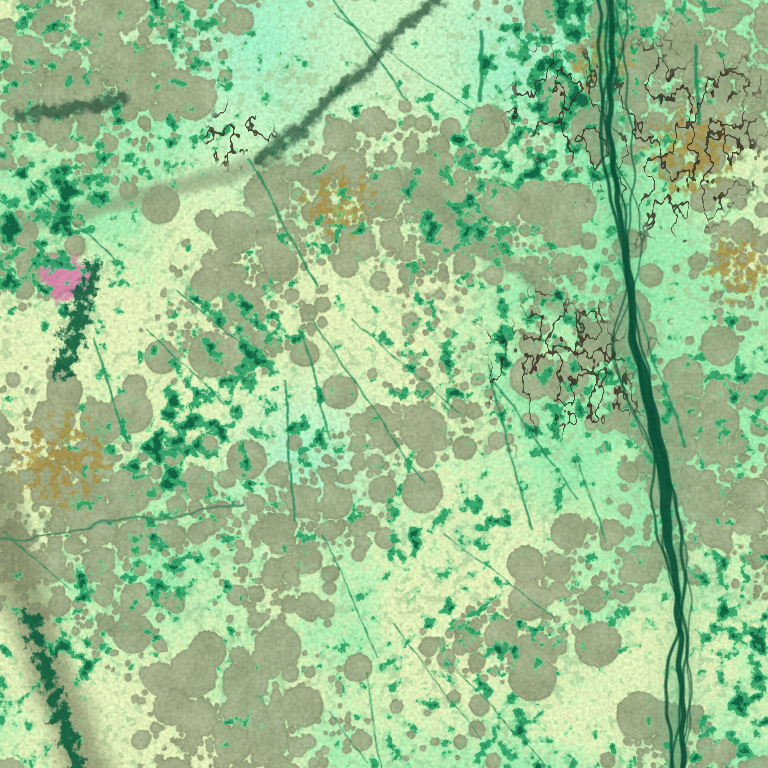
Write a WebGL 2 fragment shader that draws this texture.

```glsl
#version 300 es
precision highp float;
// Polished mineral slab: cream and mint ground under clustered grey nodules,
// with malachite specks, ochre stains and dark fissures. Nodules are hashed
// discs, specks are thresholded gradient noise, veins are warped segments.
uniform vec2 u_resolution;
out vec4 fragColor;

vec2 hash2(vec2 cell) {
    uvec2 q = uvec2(ivec2(cell) + 4096) * uvec2(1597u, 3821u);
    uint n = (q.x ^ q.y) * 747796u + q.x * 2891u;
    n = (n ^ (n >> 15)) * 277803u;
    n ^= n >> 13;
    uint m = n * 91967u;
    m ^= m >> 16;
    return vec2(n & 65535u, m & 65535u) / 65536.0;
}

float gradDot(vec2 cell, vec2 offset) {
    float a = 6.2832 * hash2(cell).x;
    return dot(vec2(cos(a), sin(a)), offset);
}

float noise(vec2 p) {
    vec2 i = floor(p), f = fract(p), e = vec2(1, 0);
    vec2 s = f * f * f * (f * (f * 6.0 - 15.0) + 10.0);
    return mix(mix(gradDot(i, f), gradDot(i + e, f - e), s.x),
               mix(gradDot(i + e.yx, f - e.yx), gradDot(i + 1.0, f - 1.0), s.x), s.y);
}

float fbm(vec2 p) {
    float sum = 0.0, amp = 0.6;
    for (int i = 0; i < 4; i++) {
        sum += amp * noise(p);
        p = mat2(1.6, 1.2, -1.2, 1.6) * p + 7.3;
        amp *= 0.55;
    }
    return sum;
}

// Signed distance to discs that gather where low noise is high
float nodules(vec2 p, float scale, float cover) {
    vec2 q = p * scale, base = floor(q);
    float d = 1.0;
    for (int k = 0; k < 9; k++) {
        vec2 cell = base + vec2(k % 3, k / 3) - 1.0;
        vec2 h = hash2(cell + scale), pick = hash2(cell + 317.0);
        if (pick.x < cover + 1.3 * noise(cell / scale * 5.0 + 11.0))
            d = min(d, length(q - cell - 0.2 - 0.6 * h) - mix(0.28, 0.66, pick.y));
    }
    return d / scale;
}

// Distance to the segment from ends.xy to ends.zw
float segment(vec2 p, vec4 ends) {
    vec2 a = p - ends.xy, b = ends.zw - ends.xy;
    return length(a - b * clamp(dot(a, b) / dot(b, b), 0.0, 1.0));
}

float line(float d, float width) {
    float soft = 0.0008 + 0.6 / u_resolution.y;
    return 1.0 - smoothstep(width - soft, width + soft, d);
}

float spot(vec2 p, float x, float y, float r) {
    p = (p - vec2(x, y)) / r;
    return exp(-dot(p, p));
}

vec3 col;
void lay(float r, float g, float b, float alpha) {
    col = mix(col, vec3(r, g, b), alpha);
}

void main() {
    vec2 p = gl_FragCoord.xy / u_resolution;
    vec2 warp = vec2(fbm(p * 14.0), fbm(p * 14.0 + 31.0)), w = p + 0.016 * warp;
    float fine = fbm(p * 75.0), grain = noise(p * 210.0), zone = fbm(p * 3.6 + 5.0);

    // Cream to mint ground with cooler patches and mottling
    col = vec3(0.89, 0.95, 0.73);
    lay(0.62, 0.93, 0.69, smoothstep(-0.22, 0.32, fbm(p * 3.0 + 40.0) + 0.5 * zone + 0.4 * fine + 0.25 * p.x - 0.11));
    float cool = spot(p, 0.33, 0.95, 0.16) + spot(p, 0.68, 0.95, 0.14) + spot(p, 0.4, 0.4, 0.09);
    lay(0.58, 0.95, 0.82, 0.65 * min(cool, 1.0));
    lay(0.66, 0.77, 0.58, 0.65 * smoothstep(0.05, 0.3, fine + 0.4 * warp.y));

    // Grey nodules in three sizes with darker rims
    vec2 q = p + 0.005 * warp + 0.003 * vec2(fine, grain);
    float d = min(nodules(q, 21.0, 0.33), min(nodules(q, 46.0, 0.25), nodules(q, 105.0, 0.19)));
    float grey = 1.0 - smoothstep(-0.0015, 0.0015, d);
    float tone = 0.12 * fbm(p * 24.0) - 0.07 * smoothstep(-0.005, 0.0, d);
    lay(0.61 + tone, 0.66 + tone, 0.52 + tone, 0.92 * grey);

    // Broad grey seams
    float seam = min(segment(w, vec4(0, 0.7, 0.36, 0.79)), segment(w, vec4(0.52, 0.77, 0.82, 0.53)));
    lay(0.54, 0.62, 0.48, 0.65 - 0.65 * smoothstep(0.004, 0.02, seam));
    lay(0.5, 0.53, 0.4, 0.7 - 0.7 * smoothstep(0.01, 0.05, segment(w, vec4(-0.02, 0.36, 0.12, -0.02))));

    // Ochre and pink stains
    float ochre = spot(p, 0.44, 0.73, 0.06) + spot(p, 0.08, 0.4, 0.08) + spot(p, 0.9, 0.8, 0.07)
                + spot(p, 0.96, 0.65, 0.05) + spot(p, 0.78, 0.92, 0.05);
    lay(0.64, 0.54, 0.24, 0.75 * smoothstep(0.3, 0.65, ochre * (0.6 + 1.6 * fine)));
    lay(0.85, 0.5, 0.66, 0.9 * smoothstep(0.3, 0.6, spot(w, 0.085, 0.64, 0.034) + 0.4 * fine));

    // Malachite specks, sparse on stone and dark where dense
    float speck = fbm(p * 42.0 + 3.0) + 0.75 * zone + 0.3 * warp.x - 0.1 * grey
                + 0.12 * spot(p, 0.3, 0.55, 0.25) - 0.12 * spot(p, 0.1, 0.2, 0.2);
    lay(0.42, 0.82, 0.56, 0.55 * smoothstep(0.08, 0.22, speck));
    lay(0.18, 0.63, 0.4, 0.9 * smoothstep(0.2, 0.27, speck));
    lay(0.05, 0.36, 0.24, 0.85 * smoothstep(0.35, 0.47, speck));

    // Hairline veins, mostly falling to the right
    for (int i = 0; i < 24; i++) {
        vec2 h = hash2(vec2(i, 71)), k = hash2(vec2(i, 137));
        float a = -mix(0.6, 1.65, k.x);
        vec2 reach = mix(0.04, 0.13, k.y) * vec2(cos(a), sin(a));
        float vein = segment(p + 0.007 * warp, vec4(h - reach, h + reach));
        lay(0.12, 0.54, 0.35, 0.8 * line(vein + 0.002 * fine, 0.0005 + 0.0025 * h.y * k.x));
    }
    lay(0.25, 0.5, 0.36, 0.8 * line(segment(w, vec4(0, 0.297, 0.32, 0.345)), 0.0015));

    // Shadowed branch and crumbly deposits
    float branch = min(segment(w, vec4(0.57, 1, 0.34, 0.79)), segment(w, vec4(0.03, 0.85, 0.16, 0.87)));
    lay(0.2, 0.36, 0.26, 0.8 - 0.8 * smoothstep(0.002, 0.013, branch + 0.015 * fine));
    float crumb = min(segment(w, vec4(0.04, 0.19, 0.1, 0)), segment(w, vec4(0.12, 0.65, 0.08, 0.52)));
    lay(0.05, 0.37, 0.24, 0.9 - 0.9 * smoothstep(0.004, 0.016, crumb + 0.035 * fine));

    // Maroon-black crackle
    float rust = spot(p, 0.88, 0.82, 0.13) + spot(p, 0.74, 0.52, 0.1) + spot(p, 0.31, 0.82, 0.05)
               + spot(p, 0.72, 0.87, 0.06);
    float crack = 1.0 - smoothstep(0.015, 0.04, abs(fbm(p * vec2(26, 17) + 60.0)));
    lay(0.21, 0.18, 0.14, 0.85 * crack * smoothstep(0.25, 0.65, rust + 0.6 * fbm(p * 18.0)));

    // Main fissure of wandering strands
    float path = 0.885 - 0.092 * smoothstep(0.15, 0.85, p.y) + 0.014 * noise(vec2(p.y * 6.0, 2.5));
    lay(0.3, 0.67, 0.46, 0.55 * exp(-abs(p.x - path) / 0.014));
    for (float s = 0.0; s < 5.0; s++) {
        float x = path + (0.018 + 0.014 * s) * noise(vec2(p.y * 4.5, s * 3.7 + 0.5))
                + 0.007 * noise(vec2(p.y * 26.0, s + 0.3));
        float swell = s < 1.0 ? 0.005 * spot(p, p.x, 0.42, 0.14) : 0.0;
        lay(0.04, 0.31, 0.21, (0.92 - 0.08 * s) * line(abs(p.x - x), 0.0034 / (1.0 + 0.6 * s) + swell));
    }

    fragColor = vec4(clamp(col * (1.0 + 0.1 * grain + 0.09 * fine), 0.0, 1.0), 1.0);
}
```
